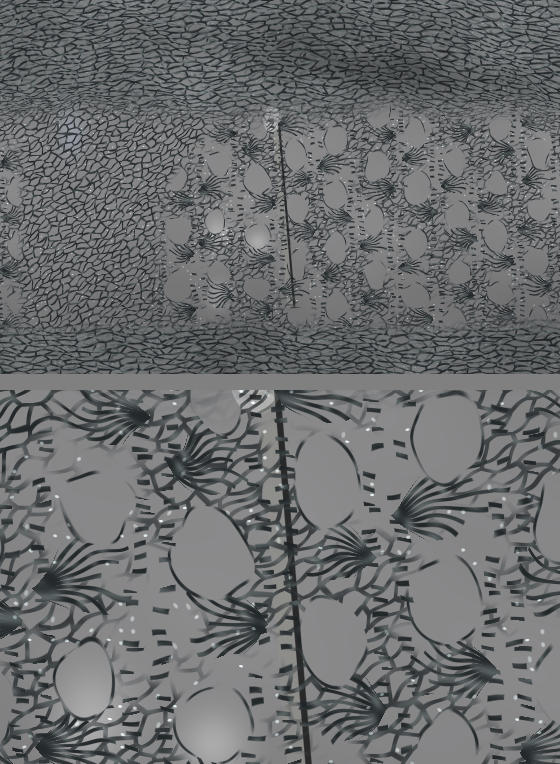
Top: the whole. Bottom: its middle third, enlarged.
Give the GLSL for this texture, as a WebGL 1 fragment shader.

```glsl
precision highp float;
// Grey stretched lace: dense wavy net bands around columns of holes, fans and ladder stitches.
uniform vec2 u_resolution;

vec2 hash2(vec2 c) {
  return fract(sin(vec2(dot(c, vec2(127.1, 311.7)), dot(c, vec2(269.5, 183.3)))) * 43758.5);
}

float waves(vec2 p) {
  return (sin(p.x * 7.0 + p.y * 5.0) + sin(p.x * 17.0 - p.y * 11.0 + 1.3) * 0.6
        + sin(p.x * 31.0 + p.y * 43.0 + 4.0) * 0.4) * 0.5;
}

// Soft line: 1 within the half width, 0 outside
float stroke(float d, float halfWidth) {
  float soft = 0.6 / u_resolution.y + 0.0002;
  return 1.0 - smoothstep(halfWidth - soft, halfWidth + soft, d);
}

// Distance to the cell borders of a stretched cellular net, in canvas units
float netDistance(vec2 p, vec2 density) {
  vec2 q = p * density, cell = floor(q), f = fract(q);
  vec2 nearest = vec2(0.0);
  float best = 9.0;
  for (int j = -1; j <= 1; j++) for (int i = -1; i <= 1; i++) {
    vec2 g = vec2(float(i), float(j));
    vec2 r = g + 0.05 + 0.9 * hash2(cell + g) - f;
    if (dot(r, r) < best) { best = dot(r, r); nearest = r; }
  }
  float d = 1.0;
  for (int j = -2; j <= 2; j++) for (int i = -2; i <= 2; i++) {
    vec2 g = vec2(float(i), float(j));
    vec2 r = g + 0.05 + 0.9 * hash2(cell + g) - f;
    vec2 gap = r - nearest;
    if (dot(gap, gap) > 0.0001) d = min(d, dot(0.5 * (r + nearest), gap) / length(gap * density));
  }
  return d;
}

// Lace motif: x = thread coverage, y = open hole
vec2 lace(vec2 p) {
  p += 0.009 * vec2(waves(p * 2.3), waves(p.yx * 2.7 + 3.0));
  float column = floor((p.x + 0.008) / 0.107);
  float x = p.x + 0.008 - (column + 0.5) * 0.107;
  float row = p.y / 0.146 + 0.5 * mod(column, 2.0) + 0.35 * hash2(vec2(column, 5.0)).x;
  vec2 rnd = hash2(vec2(column, floor(row)));
  float y = (fract(row) - 0.5) * 0.146;

  // Opening with a broken rim
  vec2 radii = vec2(0.023, 0.027) + 0.016 * rnd;
  vec2 h = vec2(x + 0.01 * (rnd.y - 0.5), y - 0.018);
  float rim = (length(h / radii) - 1.0) * radii.x + 0.002 * sin(3.0 * atan(h.y, h.x) + rnd.x * 9.0);
  float hole = stroke(rim, 0.0);
  float thread = stroke(abs(rim), 0.0013) * smoothstep(-0.6, 0.6, sin(h.x * 140.0 + h.y * 90.0 + rnd.y * 9.0));

  // Fan of fingers gathered at one side of the column
  float side = rnd.x > 0.4 ? 1.0 : -1.0;
  vec2 a = vec2(0.047 - side * x, y + 0.042 + 0.008 * rnd.y);
  float r = length(a), angle = atan(a.y - 2.0 * a.x * a.x, a.x) + 0.1 * sin(r * 70.0 + rnd.x * 6.0);
  float finger = abs(fract(angle * 5.0) - 0.5) / 5.0 * r;
  float reach = 0.055 + 0.04 * hash2(vec2(floor(angle * 5.0), rnd.x)).x;
  float fan = stroke(finger, 0.0019) * stroke(abs(angle) - 0.85, 0.0) * stroke(r - reach, 0.0);
  thread = max(thread, fan * (1.0 - hole));

  // Ladder strips of short dashes between the columns
  float strip = 0.0535 - abs(x);
  float rung = p.y / 0.0125 + 0.5 * step(0.0, x);
  vec2 jitter = hash2(vec2(floor(rung), column + sign(x) * 0.3));
  float dash = max(abs(strip - 0.008 - 0.008 * jitter.x) - 0.006,
                   abs((fract(rung) - 0.5) * 0.0125 + (jitter.y - 0.5) * 0.004 + 0.3 * (jitter.x - 0.5) * x) - 0.0021);
  thread = max(thread, stroke(dash, 0.0) * step(0.15, jitter.x));
  return vec2(thread, hole);
}

float glow(vec2 p, vec2 center, vec2 size) {
  vec2 d = (p - center) / size;
  return exp(-dot(d, d));
}

void main() {
  vec2 p = gl_FragCoord.xy / u_resolution.y;
  float w = waves(p), ripple = waves(p * 3.1 + 7.0);

  // Regions
  float upper = smoothstep(0.65, 0.76, p.y + 0.025 * w + 0.015 * ripple);
  float lower = 1.0 - smoothstep(0.10, 0.15, p.y + 0.012 * w);
  float band = max(upper, lower);
  float slant = p.x - 0.41 - 0.6 * max(p.y - 0.45, 0.0) + 0.02 * ripple;
  float leftEdge = (1.0 - smoothstep(0.04, 0.07, p.x)) * (1.0 - smoothstep(0.58, 0.66, p.y));
  float laced = max(smoothstep(-0.01, 0.03, slant), leftEdge) * (1.0 - band);

  // Backdrop with soft lights and a thin upright rod
  vec3 color = mix(vec3(0.53, 0.528, 0.533), vec3(0.475, 0.48, 0.487), band);
  color += 0.02 * w - 0.085 * (1.0 - smoothstep(0.1, 0.45, p.y)) * (1.0 - band);
  color += 0.15 * (glow(p, vec2(0.58, 0.37), vec2(0.035, 0.045)) + glow(p, vec2(0.69, 0.35), vec2(0.03))
         + glow(p, vec2(0.585, 0.21), vec2(0.035))) + vec3(0.08, 0.1, 0.14) * glow(p, vec2(0.19, 0.64), vec2(0.03, 0.06));
  float rod = p.x - mix(0.787, 0.745, (p.y - 0.18) / 0.5);
  float rodSpan = smoothstep(0.17, 0.19, p.y) * (1.0 - smoothstep(0.66, 0.68, p.y));
  color = mix(color, vec3(0.56, 0.56, 0.54), stroke(abs(rod + 0.011), 0.008) * rodSpan * 0.6);
  color = mix(color, vec3(0.16), stroke(abs(rod), 0.0028) * rodSpan);
  color += 0.15 * stroke(length((p - vec2(0.728, 0.68)) / vec2(0.7, 1.0)) - 0.035, 0.0);

  // Threads: arched band net in two layers, slanted mesh, lace
  vec2 arch = vec2(p.x, p.y + 0.16 * (p.x - 0.8) * (p.x - 0.8) * upper + 0.018 * w + 0.005 * ripple);
  float under = stroke(netDistance(arch + vec2(3.7, 0.08 * p.x), vec2(20.0, 62.0)), 0.0017);
  float bandNet = max(stroke(netDistance(arch, vec2(24.0, 72.0)), 0.0023), 0.5 * under);
  vec2 slope = vec2(p.x + 0.25 * p.y, p.y - 0.55 * p.x + 0.012 * ripple);
  float mesh = stroke(netDistance(slope, vec2(35.0, 62.0)), 0.0021);
  vec2 motif = lace(p);
  float laceNet = max(motif.x, mesh * 0.8 * (1.0 - motif.y) * smoothstep(-0.4, 0.3, ripple));
  float thread = mix(mix(mesh, laceNet, laced), bandNet, band);

  // Folded cloth shade and thread colour from dark to pale teal
  float fold = glow(p, vec2(1.05, 0.81 - 0.12 * (p.x - 1.05)), vec2(0.45, 0.055)) + 0.45 * lower
             + 0.35 * glow(p, vec2(0.8, 0.92), vec2(0.6, 0.05)) - 0.25 * w;
  color *= 1.0 - 0.24 * fold * band;
  float sheen = 0.5 + 0.5 * sin(p.x * 150.0 + 7.0 * ripple) * sin(p.y * 210.0 + 5.0 * w);
  vec3 threadColor = mix(vec3(0.115, 0.135, 0.145), vec3(0.34, 0.375, 0.38), sheen * sheen);
  threadColor *= 1.0 - 0.2 * fold * band;
  color = mix(color, threadColor, thread * 0.95);
  color += vec3(0.10, 0.11, 0.11) * under * sheen * band;

  // Tiny slanted glints scattered over the threads
  vec2 spark = p * 85.0, rnd = hash2(floor(spark) + 19.0);
  vec2 s = (fract(spark) - 0.25 - 0.5 * rnd) / 85.0;
  float glint = stroke(length(vec2(s.x + s.y * (rnd.x - 0.5), s.y * (0.6 + rnd.y))), 0.0017);
  glint *= step(0.84, hash2(floor(spark)).x) * (0.4 + 0.6 * rnd.y);
  color += vec3(0.38, 0.42, 0.42) * glint * (1.0 - motif.y * laced) * (1.0 - 0.5 * band);
  gl_FragColor = vec4(color, 1.0);
}
```
